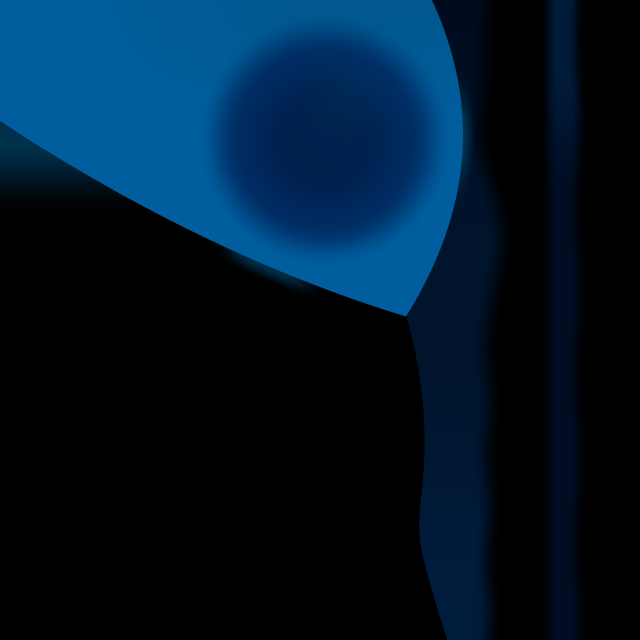
Give the GLSL for this background, as a three.js fragment shader.

```glsl
// A bright blue panel with two curved edges and a soft dark disc, over black.
// Blurred navy columns stand at the right; parabolas bound the shapes and
// smoothstep falloffs make the blurs and the two faint rim glows.
varying vec2 vUv;

// Soft-edged window between two limits
float band(float v, float lo, float hi, float blur) {
  return smoothstep(lo - blur, lo + blur, v) * (1.0 - smoothstep(hi - blur, hi + blur, v));
}

float smoothMax(float a, float b, float k) {
  float h = max(k - abs(a - b), 0.0);
  return max(a, b) + h * h / (4.0 * k);
}

float bell(float v, float center, float width) {
  float d = (v - center) / width;
  return exp(-d * d);
}

// Panel boundaries
float panelBottom(float x) { return 0.811 - 0.658 * x + 0.278 * x * x; }
float panelRight(float y) { return 0.7233 - 1.1 * (y - 0.79) * (y - 0.79); }

// Left boundary of the wide column: a bulge that meets a flared foot
float columnLeft(float y) {
  y = min(y, 0.505);
  float bulge = 0.6635 - 0.75 * (y - 0.31) * (y - 0.31);
  float foot = 0.699 - 0.335 * y + 0.33 * y * y;
  return smoothMax(bulge, foot, 0.02);
}

void main() {
  float x = vUv.x;
  float y = vUv.y;
  float aa = 0.001;
  vec3 color = vec3(0.0);

  // Wide column with a wavering blurred right side
  float columnRight = 0.762 + 0.024 * bell(y, 0.625, 0.065)
    - 0.012 * bell(y, 0.82, 0.1) + 0.003 * sin(y * 38.0);
  float column = smoothstep(-aa, aa, x - columnLeft(y))
    * (1.0 - smoothstep(columnRight - 0.022, columnRight + 0.022, x));
  vec3 columnColor = mix(vec3(0.0, 0.108, 0.235), vec3(0.0, 0.078, 0.172), smoothstep(0.05, 0.48, y));
  columnColor = mix(columnColor, vec3(0.0, 0.045, 0.125), smoothstep(0.6, 0.95, y));
  color += columnColor * column;

  // Narrow column, brighter toward the top
  float sway = 0.003 * sin(y * 24.0 + 1.0);
  float strip = band(x, 0.858, 0.902 + sway, 0.013);
  vec3 stripColor = mix(vec3(0.0, 0.05, 0.135), vec3(0.0, 0.105, 0.225), smoothstep(0.68, 0.9, y));
  color += stripColor * strip;

  // Rim glow outside the right edge
  float outside = x - panelRight(y);
  float sideGlow = (1.0 - smoothstep(0.0, 0.02, outside)) * band(y, 0.785, 0.785, 0.12) * 4.0;
  color = mix(color, vec3(0.0, 0.24, 0.37), clamp(sideGlow, 0.0, 1.0) * 0.8);

  // Rim glow below the lower edge
  float below = panelBottom(x) - y;
  float underGlow = (1.0 - smoothstep(0.002, 0.027, below)) * band(x, 0.362, 0.475, 0.033);
  color = mix(color, vec3(0.0, 0.2, 0.32), underGlow * 0.85);

  // Panel, slightly duller near the top
  vec3 panelColor = mix(vec3(0.0, 0.37, 0.62), vec3(0.0, 0.345, 0.56),
    smoothstep(0.75, 1.0, y) * smoothstep(0.0, 0.5, x));

  // Blurred disc with a gently shaded core
  vec2 fromDisc = vUv - vec2(0.508, 0.781);
  float radius = length(fromDisc);
  vec3 discColor = mix(vec3(0.0, 0.125, 0.305), vec3(0.0, 0.185, 0.405), smoothstep(0.05, 0.17, radius));
  discColor += vec3(0.0, 0.025, 0.015) * bell(length(fromDisc - vec2(0.03, 0.06)), 0.0, 0.06);
  panelColor = mix(discColor, panelColor, smoothstep(0.135, 0.202, radius));

  float panel = smoothstep(-aa, aa, -below) * smoothstep(-aa, aa, -outside);
  color = mix(color, panelColor, panel);

  gl_FragColor = vec4(color, 1.0);
}
```
